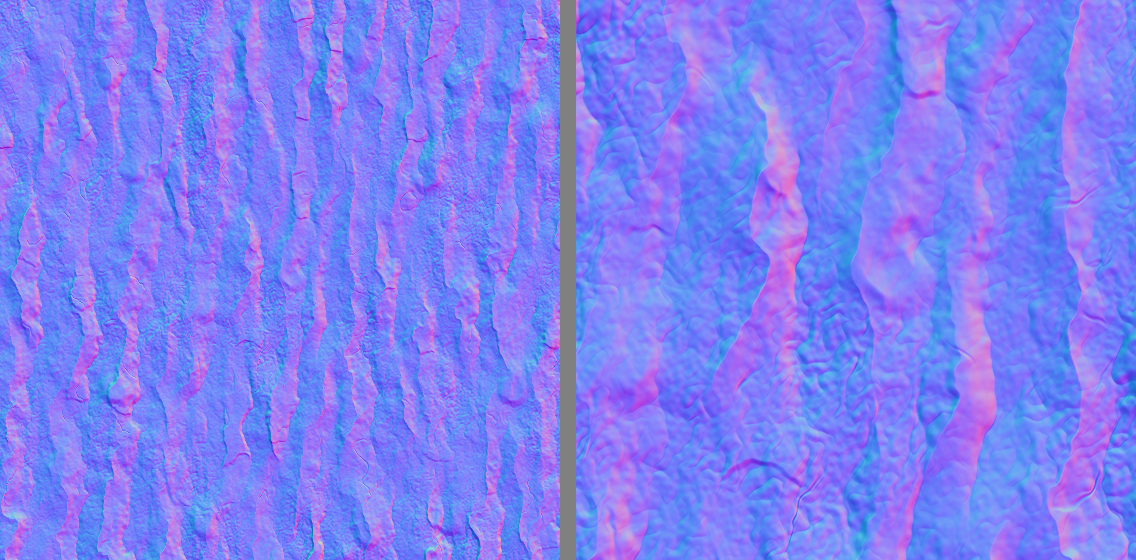
Left: the whole. Right: its middle third, enlarged.
This texture map is drawn by a Shadertoy shader. Its source:

```glsl
// Tangent-space normal map of tree bark: broken upright ridges with flat plates,
// knobs, cracks and crust. A height field is summed from two interrupted sets of
// ragged triangle waves and gradient noise, then its slope is encoded as a colour.

const float COLUMNS      = 11.0;    // ridges across the canvas
const float RISE         = 0.59;    // share of a ridge climbing to its crest
const float RIDGE_HEIGHT = 0.0094;
const float PLATE_HEIGHT = 0.0038;  // cliff around the boldest plates
const float LEDGE_HEIGHT = 0.0024;  // steps along a plate
const float LEDGE_ROWS   = 5.5;
const float LEDGE_CHANCE = 0.5;
const vec2  KNOB_GRID    = vec2(7.0, 5.0);
const vec2  KNOB_SIZE    = vec2(0.030, 0.040);
const float KNOB_HEIGHT  = 0.0060;
const float KNOB_CHANCE  = 0.45;
const float LUMP_HEIGHT  = 0.0052;
const float STREAK_HEIGHT = 0.0040;
const float CRACK_DEPTH  = 0.0008;
const float FIBRE_HEIGHT = 0.0014;
const float CRUST_HEIGHT = 0.0030;
const float FINE_HEIGHT  = 0.0016;
const float GRAIN_HEIGHT = 0.00055;
const float COARSE_JAG   = 0.0105;  // raggedness of edges at two scales
const float FINE_JAG     = 0.0050;
const float SLOPE_STEP   = 0.0010;  // sampling distance for the slope
const vec3  TINT         = vec3(0.99, 1.0, 0.985);

vec2 hash22(vec2 p) {
    vec3 q = fract(p.xyx * vec3(0.1031, 0.1030, 0.0973));
    q += dot(q, q.yzx + 33.33);
    return fract((q.xx + q.yz) * q.zy);
}

float corner(vec2 cell, vec2 f, vec2 o) {
    return dot(hash22(cell + o) * 2.0 - 1.0, f - o);
}

// Gradient noise, roughly -0.7 to 0.7
float noise(vec2 p) {
    p += 57.37;
    vec2 c = floor(p), f = p - c;
    vec2 w = f * f * f * (f * (f * 6.0 - 15.0) + 10.0);
    float low  = mix(corner(c, f, vec2(0, 0)), corner(c, f, vec2(1, 0)), w.x);
    float high = mix(corner(c, f, vec2(0, 1)), corner(c, f, vec2(1, 1)), w.x);
    return mix(low, high, w.y);
}

vec2 noise2(vec2 p) {
    return vec2(noise(p), noise(p + 31.7));
}

mat2 rotation(float a) {
    return mat2(cos(a), sin(a), -sin(a), cos(a));
}

// Scattered drops, steep at the foot and fading upward, at most one per cell
float knobs(vec2 p) {
    vec2 cell = floor(p * KNOB_GRID);
    vec2 rnd = hash22(cell + 11.0);
    vec2 centre = (cell + vec2(0.3, 0.25) + vec2(0.4, 0.35) * rnd) / KNOB_GRID;
    float chance = hash22(cell + 71.0).x;
    vec2 q = rotation(-0.35 * rnd.y) * (p - centre) / KNOB_SIZE;
    q.y *= q.y > 0.0 ? 0.6 : 1.0;
    float r = length(q) + 0.5 * noise(p * 24.0);
    float foot = smoothstep(1.1, -0.6, q.y);
    return smoothstep(0.95, 0.4, r) * foot * step(chance, KNOB_CHANCE);
}

// One set of ridges: height in x, plate mask in y; j is the jagged position
vec2 ridges(vec2 p, vec2 j, float bold, float seed) {
    float u = j.x * COLUMNS + seed + 0.9 * noise(p * vec2(3.0, 1.3) + seed)
            + 0.35 * noise(p * vec2(9.0, 6.0) + seed)
            + 0.3 * noise(p * vec2(22.0, 18.0) + seed);
    float column = floor(u), f = u - column;

    // Crest and strength wander along each ridge
    float along = noise(vec2(column * 7.31 + seed, p.y * 4.0));
    float crest = RISE + 0.4 * noise(vec2(column * 3.77 + seed, p.y * 7.0));
    crest = clamp(crest, 0.4, 0.72);
    float ridge = min(f / crest, (1.0 - f) / (1.0 - crest));
    float h = RIDGE_HEIGHT * clamp(1.0 + 1.3 * along, 0.3, 1.35) * ridge;

    // Plate on the falling side, stepped by a few ledges
    float plate = smoothstep(crest - 0.07, crest + 0.02, f) * smoothstep(1.0, 0.89, f);
    float v = j.y * LEDGE_ROWS + hash22(vec2(column, seed)).x * 9.0
            + 0.3 * noise(p * 19.0) + 0.5 * noise(p * 6.0);
    float row = floor(v), g = v - row;
    float kept = step(hash22(vec2(column + seed, row + 40.0)).y, LEDGE_CHANCE);
    float ledge = kept * (1.0 - g) * smoothstep(0.0, 0.04, g);
    return vec2(h + plate * (PLATE_HEIGHT * bold + LEDGE_HEIGHT * ledge), plate);
}

float height(vec2 p) {
    // Jagged copy of the position for edges and cracks
    vec2 j = p + COARSE_JAG * noise2(p * vec2(46.0, 36.0))
               + FINE_JAG * noise2(p * vec2(115.0, 95.0));

    // Two sets of ridges that interrupt each other
    float bold = smoothstep(0.03, 0.4, noise(p * vec2(6.0, 4.5) + 20.0));
    float swap = smoothstep(-0.13, 0.13, noise(j * vec2(8.0, 4.5) + 33.0));
    vec2 bark = mix(ridges(p, j, bold, 0.0), ridges(p, j, bold, 13.45), swap);
    float h = bark.x, plate = bark.y;

    // Slanted lumps, upright streaks and knobs
    float knob = knobs(mix(p, j, 0.5));
    h += LUMP_HEIGHT * noise(vec2(p.x - p.y * 0.8, p.x + p.y) * vec2(12.0, 7.0));
    h += STREAK_HEIGHT * noise(j * vec2(22.0, 5.0) + 63.0);
    h += KNOB_HEIGHT * knob;

    // Short thin cracks on the plates
    float line = noise(j * vec2(24.0, 17.0) + 40.0);
    float broken = smoothstep(0.0, 0.2, noise(p * 17.0 + 77.0));
    h -= CRACK_DEPTH * plate * broken * smoothstep(0.05, 0.0, abs(line));

    // Fibres, creased crust and grain, calmer on plates and knobs
    float patchy = smoothstep(-0.1, 0.35, noise(p * vec2(9.0, 5.0) + 90.0));
    float rough = mix(0.7, 1.6, patchy) * mix(1.0, 0.65, plate) * (1.0 - 0.55 * knob);
    float detail = FIBRE_HEIGHT * noise(j * vec2(62.0, 9.0) + 8.0)
                 + CRUST_HEIGHT * abs(noise(j * vec2(40.0, 23.0) + 15.0))
                 + FINE_HEIGHT * abs(noise(rotation(0.6) * j * vec2(95.0, 70.0)))
                 + GRAIN_HEIGHT * noise(rotation(1.1) * p * 210.0);
    return h + rough * detail;
}

void mainImage(out vec4 fragColor, in vec2 fragCoord) {
    vec2 p = fragCoord / iResolution.y;
    vec2 e = vec2(SLOPE_STEP, 0.0);
    float h = height(p);
    vec2 slope = vec2(height(p + e.xy) - h, height(p + e.yx) - h) / SLOPE_STEP;
    vec3 normal = normalize(vec3(-slope, 1.0));
    fragColor = vec4((0.5 + 0.5 * normal) * TINT, 1.0);
}
```
